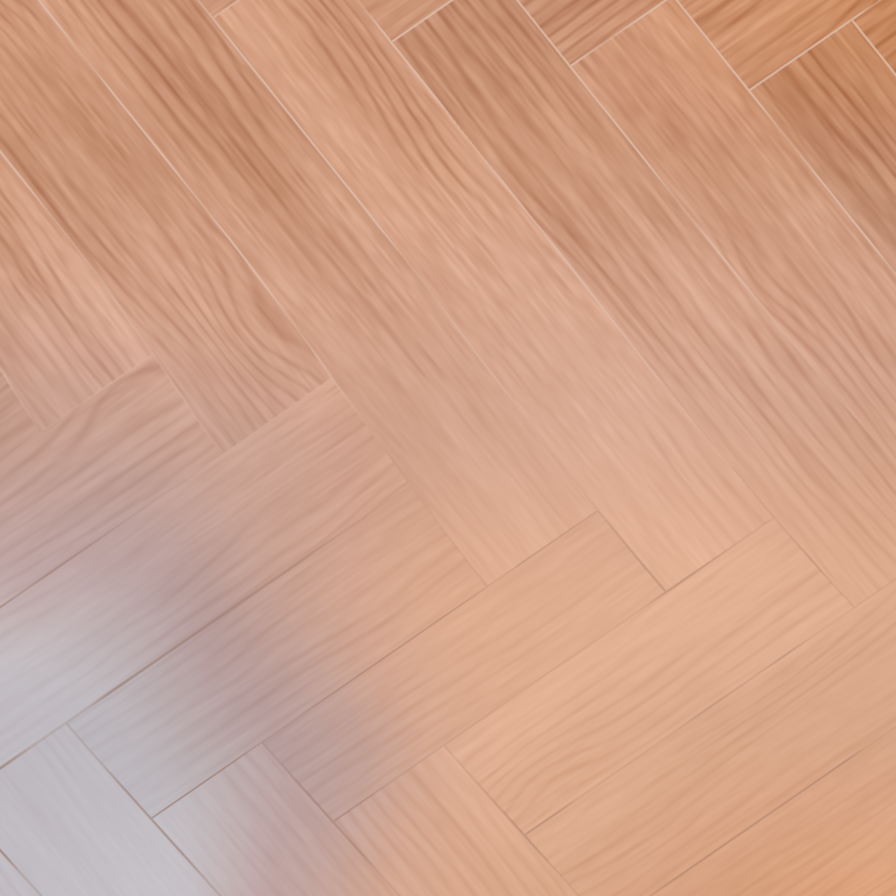
Reproduce this texture procedurally as a WebGL 1 fragment shader.

```glsl
precision highp float;
// Herringbone wood floor with thin worn grout, fading fibrous grain and a silvery sheen in one corner.
uniform vec2 u_resolution;

// Plank lattice: x counts columns, y counts rows, in canvas units
const vec2 LATTICE_ORIGIN = vec2(-0.135, 0.513);
const vec2 CELL = vec2(0.178, 0.1646);
const vec2 SLANT = vec2(0.80, 0.69);
const vec2 ACROSS_SCALE = vec2(0.78, 0.823);
const vec2 ALONG_SCALE = vec2(0.783, 0.826);
const float PLANK_CELLS = 5.0;
const float SEAM_HALF_WIDTH = 0.0010;

// Grain
const float RING_FREQUENCY = 400.0;
const float GRAIN_TOP = 0.125;
const float GRAIN_BOTTOM = 0.048;

// Colours
const vec3 WOOD_TOP = vec3(0.785, 0.575, 0.460);
const vec3 WOOD_MIDDLE = vec3(0.825, 0.640, 0.550);
const vec3 WOOD_BOTTOM = vec3(0.863, 0.668, 0.555);
const vec3 AMBER_TINT = vec3(0.01, -0.025, -0.070);
const vec3 ROSE = vec3(0.785, 0.630, 0.570);
const vec3 MAUVE = vec3(0.735, 0.630, 0.620);
const vec3 SILVER = vec3(0.755, 0.735, 0.755);
const vec3 GROUT_PALE = vec3(0.87, 0.74, 0.67);
const vec3 GROUT_DARK = vec3(0.56, 0.42, 0.36);

float hash(vec2 p) {
  vec3 q = fract(vec3(p.xyx) * 0.1031);
  q += dot(q, q.yzx + 33.33);
  return fract((q.x + q.y) * q.z);
}

float noise(vec2 p) {
  vec2 i = floor(p), f = fract(p);
  f = f * f * (3.0 - 2.0 * f);
  return mix(mix(hash(i), hash(i + vec2(1, 0)), f.x),
             mix(hash(i + vec2(0, 1)), hash(i + vec2(1, 1)), f.x), f.y);
}

// Skewed floor coordinates; q has its origin at the upper left
vec2 skewed(vec2 q) {
  return vec2(q.x - SLANT.x * q.y, q.y + SLANT.y * q.x);
}

// Gentle drift of the plank lattice toward the lower left
vec2 drifted(vec2 c, vec2 q) {
  c.x += (0.09 - 0.11 * q.x) * smoothstep(0.25, 0.85, q.y);
  float bend = (c.y - 0.964) / 0.13;
  c.y -= 0.030 * exp(-bend * bend);
  return c;
}

// 1 where a cell belongs to a plank running down its column, else 0
float isColumnPlank(vec2 cell) {
  float d = cell.y - cell.x;
  float upper = step(-4.5, d) * (1.0 - step(0.5 + step(0.5, cell.x), d));
  float lower = step(PLANK_CELLS - 0.5, d) * (1.0 - step(-0.5, cell.x));
  return max(upper, lower);
}

// Signed grain tone; g.x runs along the plank and g.y across it
float woodGrain(vec2 g, float seed) {
  vec2 o = vec2(seed * 37.0, seed * 91.0);
  float flow = noise(g * vec2(4.5, 15.0) + o);
  float ripple = noise(g * vec2(16.0, 40.0) + o);
  vec2 knot = vec2(fract(g.x * 2.0 + seed * 7.0) - 0.5, fract(g.y * 3.5 + seed) - 0.5);
  float swirl = exp(-dot(knot * knot, vec2(55.0, 70.0))) * step(0.5, seed);
  float phase = g.y * RING_FREQUENCY + 12.0 * flow + 1.6 * ripple + 9.0 * swirl;
  float hairlines = pow(0.5 + 0.5 * sin(phase), 3.0) - 0.31;
  float density = smoothstep(0.25, 0.75, noise(g * vec2(3.0, 22.0) + o.yx));
  float fibres = noise(g * vec2(24.0, 300.0) + o) - 0.5;
  float pores = noise(g * vec2(55.0, 230.0) - o) - 0.5;
  float streaks = noise(g * vec2(3.0, 50.0) + o.yx) - 0.5;
  return 0.50 * fibres + 0.30 * pores + 0.50 * streaks
    - hairlines * mix(0.15, 0.60, density) - 0.25 * (density - 0.5) - 0.25 * swirl;
}

void main() {
  vec2 q = gl_FragCoord.xy / u_resolution;
  q.y = 1.0 - q.y;
  float pixel = 1.0 / min(u_resolution.x, u_resolution.y);

  // Plank under this point
  vec2 straight = skewed(q);
  vec2 grid = (drifted(straight, q) - LATTICE_ORIGIN) / CELL;
  vec2 cell = floor(grid), f = fract(grid);
  float column = isColumnPlank(cell);
  float group = step(-4.5, cell.y - cell.x) + column * step(4.5, cell.y - cell.x);
  float seed = hash(vec2(mix(cell.y + 40.0, cell.x + 11.0, column), group + 5.0));
  vec2 across = straight * ACROSS_SCALE;
  vec2 along = straight * ALONG_SCALE;
  vec2 g = column > 0.5 ? vec2(along.y, across.x) : vec2(along.x, across.y);

  // Light across the floor
  vec3 color = mix(WOOD_TOP, WOOD_MIDDLE, smoothstep(0.08, 0.52, q.y));
  color = mix(color, WOOD_BOTTOM, smoothstep(0.46, 0.70, q.y + 0.15 * (q.x - 0.5)));
  float cornerGlow = smoothstep(0.55, 1.0, q.x) *
    (1.0 - smoothstep(0.0, 0.25, q.y) + smoothstep(0.78, 1.08, q.y));
  color += AMBER_TINT * cornerGlow;
  float radius = length((q - vec2(0.0, 1.0)) * vec2(1.08, 0.92));
  radius += 0.09 * (noise(q * 6.0) - 0.5);
  color = mix(color, ROSE, 0.9 * (1.0 - smoothstep(0.48, 0.70, radius)) * smoothstep(0.60, 0.30, q.x));
  color = mix(color, MAUVE, 1.0 - smoothstep(0.34, 0.52, radius));
  color = mix(color, SILVER, 1.0 - smoothstep(0.20, 0.37, radius));

  // Grain and plank tone, softer toward the bottom and under the sheen
  float fade = smoothstep(0.22, 0.62, q.y);
  float sheen = 1.0 - smoothstep(0.15, 0.45, radius);
  float contrast = mix(GRAIN_TOP, GRAIN_BOTTOM, fade) * (1.0 - 0.45 * sheen);
  color += contrast * woodGrain(g, seed) * vec3(0.85, 1.0, 1.05);
  color += (seed - 0.5) * mix(0.055, 0.022, fade);
  color += 0.045 * (noise(q * vec2(5.0, 6.0) + 8.0) - 0.5);

  // Seams: long sides always, short sides where the direction changes
  vec2 side = sign(f - 0.5);
  vec2 edge = min(f, 1.0 - f) * CELL * ACROSS_SCALE;
  float drawX = max(column, isColumnPlank(cell + vec2(side.x, 0.0)));
  float drawY = max(1.0 - column, 1.0 - isColumnPlank(cell + vec2(0.0, side.y)));
  float gap = min(mix(1.0, edge.x, drawX), mix(1.0, edge.y, drawY));
  float seam = 1.0 - smoothstep(SEAM_HALF_WIDTH - 0.5 * pixel, SEAM_HALF_WIDTH + pixel, gap);
  float wear = 0.35 + 0.65 * smoothstep(0.25, 0.65, noise(q * 13.0));
  float pale = 0.80 * (1.0 - smoothstep(0.36, 0.50, q.y));
  float dark = mix(0.32, 0.55, sheen) * smoothstep(0.50, 0.66, q.y);
  color = mix(color, GROUT_PALE, seam * pale * wear);
  color = mix(color, GROUT_DARK, seam * dark * wear);

  gl_FragColor = vec4(clamp(color, 0.0, 1.0), 1.0);
}
```
